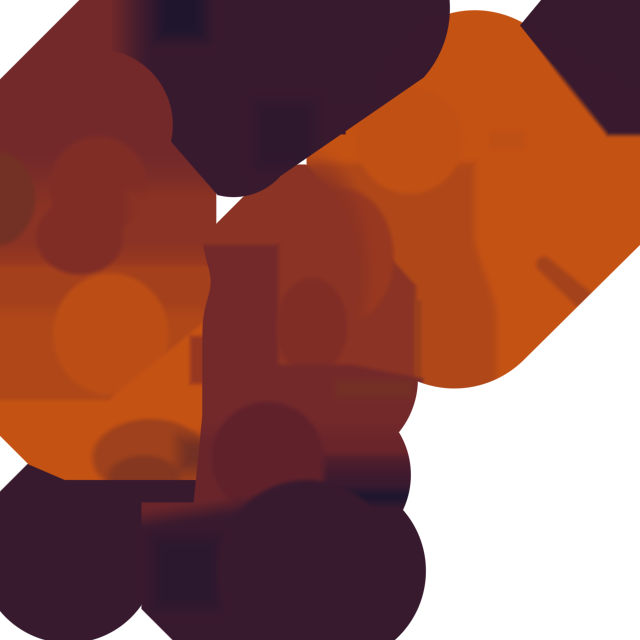
Give the GLSL for this background, as a three.js fragment shader.

```glsl
#define EDGE 0.0012
#define SOFT 0.006
#define HAZE 0.02

varying vec2 vUv;

const vec3 PLUM = vec3(0.22, 0.10, 0.18);
const vec3 NAVY = vec3(0.12, 0.085, 0.18);
const vec3 WINE = vec3(0.38, 0.13, 0.17);
const vec3 MAROON = vec3(0.45, 0.16, 0.165);
const vec3 BRICK = vec3(0.50, 0.175, 0.15);
const vec3 RUST = vec3(0.545, 0.20, 0.14);
const vec3 EMBER = vec3(0.60, 0.22, 0.125);
const vec3 COPPER = vec3(0.69, 0.28, 0.095);
const vec3 ORANGE = vec3(0.77, 0.32, 0.075);
const vec3 UMBER = vec3(0.45, 0.19, 0.14);

// Distance functions
float disc(vec2 p, vec2 c, float r) { return length(p - c) - r; }

float oval(vec2 p, vec2 c, vec2 r) {
  return (length((p - c) / r) - 1.0) * min(r.x, r.y);
}

float box(vec2 p, vec2 lo, vec2 hi) {
  vec2 d = abs(p - 0.5 * (lo + hi)) - 0.5 * (hi - lo);
  return length(max(d, 0.0)) + min(max(d.x, d.y), 0.0);
}

float taper(vec2 p, vec2 a, vec2 b, float ra, float rb) {
  vec2 ab = b - a;
  float h = clamp(dot(p - a, ab) / dot(ab, ab), 0.0, 1.0);
  return length(p - a - ab * h) - mix(ra, rb, h);
}

void lay(inout vec3 base, vec3 tint, float d, float blur) {
  base = mix(base, tint, 1.0 - smoothstep(-blur, blur, d));
}

// Left mass: red above, orange below
vec3 leftPaint(vec2 p) {
  vec3 c = mix(RUST, MAROON, smoothstep(0.66, 0.77, p.y));
  lay(c, UMBER, oval(p, vec2(-0.01, 0.69), vec2(0.065, 0.075)), SOFT);
  lay(c, EMBER, p.y - 0.605, HAZE);
  lay(c, mix(EMBER, COPPER, 0.5), p.y - 0.585, SOFT);
  lay(c, COPPER, p.y - 0.515, HAZE);
  lay(c, BRICK, oval(p, vec2(0.154, 0.71), vec2(0.077, 0.077)), SOFT);
  lay(c, BRICK, oval(p, vec2(0.125, 0.63), vec2(0.068, 0.059)), SOFT);
  lay(c, RUST, box(p, vec2(0.2, 0.62), vec2(0.4, 0.70)), HAZE);
  lay(c, mix(COPPER, ORANGE, 0.6), oval(p, vec2(0.173, 0.478), vec2(0.09, 0.095)), SOFT);
  lay(c, ORANGE, p.y - 0.375 - max(0.0, 0.82 * (p.x - 0.17)), SOFT);
  lay(c, EMBER, box(p, vec2(0.297, 0.40), vec2(0.34, 0.475)), SOFT);
  lay(c, mix(UMBER, COPPER, 0.7), oval(p, vec2(0.235, 0.285), vec2(0.09, 0.06)), SOFT);
  lay(c, mix(UMBER, COPPER, 0.3), oval(p, vec2(0.225, 0.255), vec2(0.055, 0.033)), SOFT);
  lay(c, UMBER, box(p, vec2(0.28, 0.265), vec2(0.34, 0.315)), HAZE);
  return c;
}

// Central column and the orange mass beside it
vec3 rightPaint(vec2 p) {
  vec3 c = ORANGE;
  float bend = 0.741 + 0.035 * smoothstep(0.64, 0.5, p.y);
  lay(c, COPPER, max(p.x - bend, p.y - 0.745), 0.01);
  lay(c, mix(COPPER, ORANGE, 0.8), disc(p, vec2(0.64, 0.78), 0.083), SOFT);
  lay(c, mix(COPPER, ORANGE, 0.7), box(p, vec2(0.765, 0.767), vec2(0.82, 0.795)), SOFT);
  lay(c, mix(UMBER, COPPER, 0.8), taper(p, vec2(0.85, 0.587), vec2(0.92, 0.525), 0.012, 0.016), SOFT);
  // Rust veil with its curved right side
  float veil = max(p.x - 0.65, p.x + 0.9 * p.y - 1.148);
  lay(c, RUST, veil, SOFT);
  lay(c, EMBER, oval(p, vec2(0.535, 0.60), vec2(0.08, 0.105)), SOFT);
  lay(c, RUST, oval(p, vec2(0.49, 0.57), vec2(0.085, 0.17)), HAZE);
  lay(c, mix(UMBER, COPPER, 0.6), box(p, vec2(0.648, 0.40), vec2(0.658, 0.53)), SOFT);
  // Dark red left side and lower body
  float shade = box(p, vec2(0.2, 0.3), vec2(0.435, 0.617));
  lay(c, MAROON, shade, SOFT);
  lay(c, BRICK, oval(p, vec2(0.487, 0.49), vec2(0.055, 0.075)), SOFT);
  lay(c, MAROON, max(p.y - 0.43 + 0.2 * max(0.0, p.x - 0.55), p.x - 0.66), SOFT);
  lay(c, UMBER, box(p, vec2(0.525, 0.38), vec2(0.645, 0.405)), 0.012);
  lay(c, mix(MAROON, WINE, 0.5), p.y - 0.325, HAZE);
  lay(c, WINE, disc(p, vec2(0.418, 0.284), 0.088), SOFT);
  vec3 dusk = mix(PLUM, WINE, smoothstep(0.235, 0.32, p.y));
  lay(c, dusk, box(p, vec2(0.505, 0.1), vec2(0.8, 0.29)), 0.01);
  lay(c, PLUM, p.y - 0.215 + 0.15 * abs(p.x - 0.4), HAZE);
  lay(c, NAVY, box(p, vec2(0.515, 0.213), vec2(0.7, 0.234)), 0.01);
  lay(c, mix(PLUM, NAVY, 0.5), box(p, vec2(0.24, 0.05), vec2(0.34, 0.16)), HAZE);
  lay(c, PLUM, disc(p, vec2(0.48, 0.11), 0.14), SOFT);
  return c;
}

void main() {
  vec2 p = vUv;
  vec3 color = vec3(1.0);

  // Lower left plum mass
  float foot = max(box(p, vec2(-0.1, 0.134), vec2(0.32, 0.278)), (p.y - p.x - 0.232) * 0.707);
  lay(color, PLUM, min(foot, disc(p, vec2(0.107, 0.134), 0.139)), EDGE);

  // Left warm mass
  float left = box(p, vec2(-0.1, 0.25), vec2(0.338, 1.1));
  left = max(left, max(p.y - p.x - 0.876, 0.319 - p.x - p.y) * 0.707);
  left = max(left, (0.2935 - 0.43 * p.x - p.y) * 0.92);
  lay(color, leftPaint(p), left, EDGE);

  // Central column, lower base and right mass
  float bump = (p.y - 0.56) / 0.04;
  float side = 0.316 + 0.013 * exp(-bump * bump) - 0.1 * max(0.35 - p.y, 0.0);
  float trunk = max(box(p, vec2(0.25, 0.2), vec2(0.57, 0.743)), side - p.x);
  trunk = max(trunk, (p.y - p.x - 0.3125) * 0.707);
  float base = max(box(p, vec2(0.221, -0.1), vec2(0.521, 0.215)), (0.2695 - p.x - p.y) * 0.707);
  float lobes = min(disc(p, vec2(0.521, 0.408), 0.132), disc(p, vec2(0.514, 0.258), 0.128));
  lobes = min(lobes, disc(p, vec2(0.521, 0.108), 0.1445));
  float wing = taper(p, vec2(0.71, 0.547), vec2(0.898, 0.733), 0.154, 0.154);
  wing = min(wing, taper(p, vec2(0.742, 0.831), vec2(0.898, 0.733), 0.153, 0.153));
  wing = min(wing, box(p, vec2(0.479, 0.544), vec2(0.833, 0.837)));
  lay(color, rightPaint(p), min(min(trunk, base), min(lobes, wing)), EDGE);

  // Upper plum mass, notched by the red disc
  float crown = taper(p, vec2(0.54, 0.987), vec2(0.365, 0.79), 0.163, 0.098);
  crown = min(crown, box(p, vec2(0.174, 0.79), vec2(0.54, 1.1)));
  crown = max(crown, max((1.086 - p.y - 1.15 * p.x) / 1.52, -disc(p, vec2(0.152, 0.805), 0.118)));
  vec3 night = mix(MAROON, PLUM, smoothstep(0.16, 0.24, p.x));
  lay(night, NAVY, box(p, vec2(0.245, 0.94), vec2(0.32, 1.1)), HAZE);
  lay(night, mix(PLUM, NAVY, 0.4), box(p, vec2(0.4, 0.74), vec2(0.49, 0.84)), HAZE);
  lay(color, night, crown, EDGE);

  // Upper right plum corner
  float corner = max(1.234 - 0.78 * p.x - 0.625 * p.y, 0.011 - 0.77 * p.x + 0.64 * p.y);
  corner = max(corner, 0.789 - p.y);
  lay(color, PLUM, corner, mix(SOFT, EDGE, smoothstep(0.86, 0.95, p.y)));

  gl_FragColor = vec4(color, 1.0);
}
```
